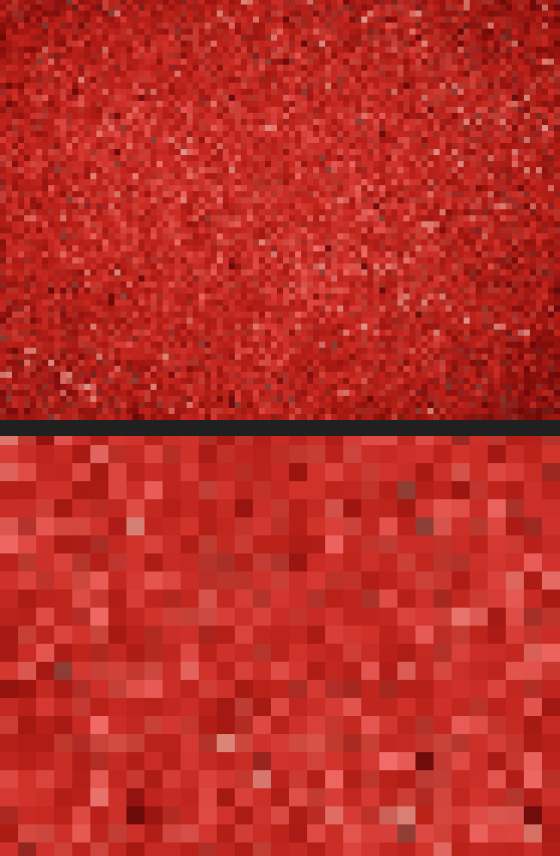
Top, the full canvas; bottom, a detail of the centre.
Write a Shadertoy shader that draws this background.

```glsl
// A red mosaic of small flat squares with random tone, brighter near the middle.
// Each cell gets a tone from a soft glow, cloudy noise and grain, then a colour
// from a ramp; dusty, pale and dark cells are scattered by hashes.

const float COLUMNS = 93.0;

float hash(vec2 p, float seed) {
    vec3 q = fract(vec3(p.xyx) * 0.1031 + seed * 0.137);
    q += dot(q, q.yzx + 33.33);
    return fract((q.x + q.y) * q.z);
}

float valueNoise(vec2 p, float seed) {
    vec2 i = floor(p), f = fract(p);
    f = f * f * (3.0 - 2.0 * f);
    float low = mix(hash(i, seed), hash(i + vec2(1, 0), seed), f.x);
    float high = mix(hash(i + vec2(0, 1), seed), hash(i + vec2(1, 1), seed), f.x);
    return mix(low, high, f.y);
}

// Bell-shaped random value around zero
float grain(vec2 id) {
    return hash(id, 1.0) + hash(id, 2.0) + hash(id, 3.0) - 1.5;
}

float softPatch(vec2 uv, vec2 centre, vec2 size) {
    vec2 d = (uv - centre) / size;
    return exp(-dot(d, d));
}

vec3 redRamp(float t) {
    const vec3 deep  = vec3(0.50, 0.05, 0.04);
    const vec3 dark  = vec3(0.63, 0.09, 0.07);
    const vec3 mid   = vec3(0.73, 0.13, 0.10);
    const vec3 light = vec3(0.82, 0.20, 0.17);
    const vec3 pink  = vec3(0.91, 0.36, 0.34);
    t = clamp(t, -0.1, 1.1) * 4.0;
    vec3 c = mix(deep, dark, min(t, 1.0));
    c = mix(c, mid, clamp(t - 1.0, 0.0, 1.0));
    c = mix(c, light, clamp(t - 2.0, 0.0, 1.0));
    return mix(c, pink, max(t - 3.0, 0.0));
}

vec3 cellColour(vec2 id, float rows) {
    vec2 uv = (id + 0.5) / vec2(COLUMNS, rows);

    // Glow, clouds and grain set the tone
    vec2 d = uv - vec2(0.46, 0.52);
    float tone = 0.65 - 1.0 * dot(d, d);
    tone += 0.14 * (valueNoise(id / 11.0, 4.0) - 0.5);
    tone += 0.36 * grain(id);
    vec3 c = redRamp(tone);

    // Worn areas hold more dusty and pale cells
    float worn = softPatch(uv, vec2(0.63, 0.96), vec2(0.16, 0.14))
               + softPatch(uv, vec2(0.90, 0.70), vec2(0.11, 0.25))
               + softPatch(uv, vec2(0.74, 0.34), vec2(0.14, 0.15))
               + softPatch(uv, vec2(0.11, 0.10), vec2(0.10, 0.10));
    worn = min(worn, 1.0);

    float dusty = step(hash(id, 5.0), 0.19 + 0.25 * worn);
    c += dusty * mix(0.4, 1.0, hash(id, 6.0)) * vec3(-0.01, 0.09, 0.085);

    // Pale glints, some two cells wide
    float single = step(hash(id, 7.0), 0.010 + 0.035 * worn);
    float pair = step(hash(floor(id * vec2(0.5, 1.0)), 8.0), 0.003 + 0.012 * worn);
    vec3 pale = mix(vec3(0.90, 0.42, 0.39), vec3(0.88, 0.60, 0.55), hash(id, 9.0));
    c = mix(c, pale, max(single, pair) * mix(0.6, 1.0, hash(id, 10.0)));

    // Rare dark and grey-brown chips
    c = mix(c, vec3(0.38, 0.03, 0.03), 0.85 * step(hash(id, 11.0), 0.005));
    return mix(c, vec3(0.50, 0.25, 0.22), 0.8 * step(hash(id, 12.0), 0.005));
}

void mainImage(out vec4 fragColor, in vec2 fragCoord) {
    float cellsPerPixel = COLUMNS / iResolution.x;
    float rows = iResolution.y * cellsPerPixel;
    vec2 p = fragCoord * cellsPerPixel - 0.5;

    // Blend neighbours only across a pixel-wide edge
    vec2 id = floor(p);
    vec2 edge = clamp((fract(p) - 0.5) / cellsPerPixel + 0.5, 0.0, 1.0);
    vec3 low = mix(cellColour(id, rows), cellColour(id + vec2(1, 0), rows), edge.x);
    vec3 high = mix(cellColour(id + vec2(0, 1), rows), cellColour(id + vec2(1, 1), rows), edge.x);
    fragColor = vec4(mix(low, high, edge.y), 1.0);
}
```
